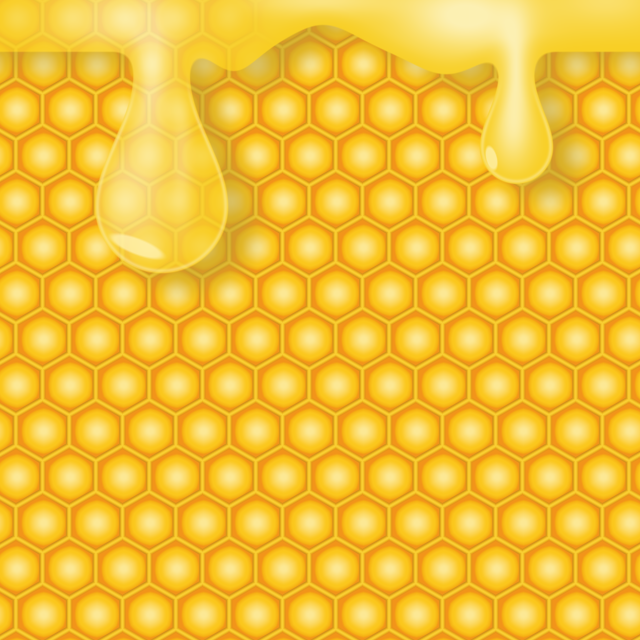
This pattern is drawn by a WebGL 1 fragment shader. Its source:

```glsl
precision highp float;
// Honeycomb of glossy domed cells, with honey running down from the top edge.
// The comb is a hexagonal repeat; the honey is a smooth union of a wavy sheet
// and two drops, lit by soft blobs and casting an offset shadow.
uniform vec2 u_resolution;

#define CELL 0.0833
#define COMB_ORIGIN vec2(0.483, 0.3855)
#define WALL_HALF 0.038
#define DOME_RADIUS 0.415
#define FILLET 0.034
#define SHADOW_SHIFT vec2(0.042, 0.024)
#define SHADOW_STRENGTH 0.55
#define GOLD vec3(0.97, 0.80, 0.10)
#define CREAM vec3(0.99, 0.94, 0.70)
#define AMBER vec3(0.95, 0.58, 0.10)
#define YELLOW vec3(0.985, 0.78, 0.11)
#define OLIVE vec3(0.74, 0.62, 0.20)

float bump(float x, float center, float width) {
  float t = (x - center) / width;
  return exp(-t * t);
}

float blob(vec2 q, vec2 center, vec2 size) {
  vec2 t = (q - center) / size;
  return exp(-dot(t, t));
}

float smoothMin(float a, float b, float k) {
  float h = max(k - abs(a - b), 0.0) / k;
  return min(a, b) - h * h * k * 0.25;
}

float hexDistance(vec2 p) {
  p = abs(p);
  return max(p.x, dot(p, vec2(0.5, 0.866)));
}

// Offset from the nearest cell center, in cell widths
vec2 nearestCell(vec2 p) {
  vec2 period = vec2(1.0, 1.732);
  vec2 a = mod(p + 0.5 * period, period) - 0.5 * period;
  vec2 b = mod(p, period) - 0.5 * period;
  return dot(a, a) < dot(b, b) ? a : b;
}

vec3 comb(vec2 q, float pixel) {
  vec2 cell = nearestCell((q - COMB_ORIGIN) / CELL * vec2(1.0, 1.006));
  float aa = pixel / CELL;
  float edge = hexDistance(cell);
  float inner = 0.5 - WALL_HALF;

  // Dome: a rounded hexagon, lit a little below and right of its center
  vec2 dome = cell - vec2(0.022, 0.015);
  float r = mix(length(dome), hexDistance(dome), 0.3);
  vec3 domeColor = mix(vec3(0.99, 0.91, 0.58), vec3(0.99, 0.85, 0.38),
                       smoothstep(0.03, 0.20, r));
  domeColor = mix(domeColor, YELLOW, smoothstep(0.15, 0.32, r));
  domeColor = mix(domeColor, vec3(0.96, 0.68, 0.07), smoothstep(0.32, 0.42, r));
  vec3 color = mix(AMBER, domeColor,
                   1.0 - smoothstep(DOME_RADIUS - 0.03, DOME_RADIUS + 0.02, r));

  // Wall with a thin dark crease on its shaded side
  float crease = 1.0 - smoothstep(0.008, 0.014 + aa, abs(edge - inner + 0.006));
  float shaded = 0.3 + 0.5 * smoothstep(-0.1, 0.4, cell.x + 0.4 * cell.y);
  color = mix(color, vec3(0.80, 0.57, 0.10), crease * shaded);
  vec3 wall = mix(vec3(0.93, 0.73, 0.12), vec3(0.98, 0.81, 0.20),
                  smoothstep(inner, 0.5, edge));
  return mix(color, wall, smoothstep(inner - aa, inner + aa, edge));
}

// Neck widening into a round belly; q.y runs downward
float drop(vec2 q, float x, float neckY, float bellyY, float neck, float belly) {
  float halfWidth = mix(neck, belly, smoothstep(neckY, bellyY, q.y));
  return length(vec2(q.x - x, max(q.y - bellyY, 0.0))) - halfWidth;
}

float honey(vec2 q) {
  float rim = 0.081 + 0.031 * bump(q.x, 0.367, 0.044)
            - 0.042 * bump(q.x, 0.505, 0.072) + 0.035 * bump(q.x, 0.697, 0.068);
  float d = (q.y - rim) * 0.9;
  d = smoothMin(d, drop(q, 0.2526, 0.117, 0.323, 0.0443, 0.104), FILLET);
  return smoothMin(d, drop(q, 0.807, 0.117, 0.230, 0.028, 0.0573), FILLET);
}

// Glossy mark: a tilted ellipse with a soft edge
float gloss(vec2 q, vec2 center, vec2 size, float slope) {
  vec2 p = q - center;
  p.y -= slope * p.x;
  return 1.0 - smoothstep(0.75, 1.1, length(p / size));
}

vec3 honeyColor(vec2 q, float d, vec3 below) {
  // Pale light pooled in the sheet, the necks and the bellies
  float light = 0.75 * blob(q, vec2(0.19, 0.03), vec2(0.10, 0.06))
              + 0.85 * blob(q, vec2(0.235, 0.13), vec2(0.030, 0.10))
              + 0.75 * blob(q, vec2(0.205, 0.30), vec2(0.06, 0.10))
              + 0.45 * blob(q, vec2(0.285, 0.24), vec2(0.016, 0.11))
              + 0.55 * blob(q, vec2(0.50, 0.0), vec2(0.12, 0.025))
              + 0.95 * blob(q, vec2(0.73, 0.025), vec2(0.10, 0.055))
              + 0.80 * blob(q, vec2(0.805, 0.12), vec2(0.026, 0.09))
              + 0.45 * blob(q, vec2(0.80, 0.21), vec2(0.03, 0.05))
              + 0.40 * blob(q, vec2(0.95, 0.0), vec2(0.08, 0.04));
  light = min(light + 0.12, 1.0) * mix(0.55, 1.0, smoothstep(0.0, 0.03, -d));
  vec3 color = mix(GOLD, CREAM, light);

  // The comb shows through the left sheet and the large drop
  float clear = 0.25 * (1.0 - smoothstep(0.32, 0.45, q.x));
  color = mix(color, below, clear);
  float rimLight = bump(d, -0.004, 0.003) * smoothstep(0.10, 0.2, q.y);
  color = mix(color, CREAM, 0.45 * rimLight);
  float shine = gloss(q, vec2(0.214, 0.385), vec2(0.044, 0.014), 0.35)
              + gloss(q, vec2(0.768, 0.247), vec2(0.010, 0.018), 0.8);
  return mix(color, vec3(1.0, 0.95, 0.70), 0.75 * min(shine, 1.0));
}

void main() {
  vec2 q = gl_FragCoord.xy / u_resolution;
  q.y = 1.0 - q.y;
  float pixel = 1.0 / min(u_resolution.x, u_resolution.y);
  vec3 cells = comb(q, pixel);

  float shadow = 1.0 - smoothstep(-0.035, 0.035, honey(q - SHADOW_SHIFT));
  vec3 color = mix(cells, OLIVE, SHADOW_STRENGTH * shadow);
  float d = honey(q);
  float cover = 1.0 - smoothstep(-pixel, pixel, d);
  gl_FragColor = vec4(mix(color, honeyColor(q, d, cells), cover), 1.0);
}
```
